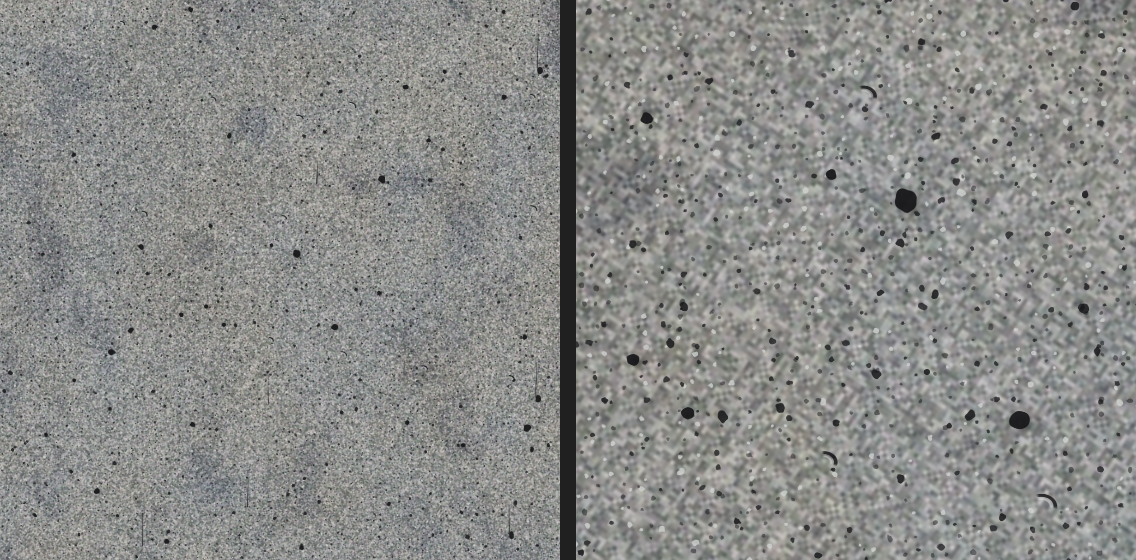
Left: the whole. Right: its middle third, enlarged.
Reproduce this texture procedurally as a Shadertoy shader.

```glsl
const vec3 CONCRETE = vec3(0.566, 0.569, 0.560);
const vec3 PIT_COLOR = vec3(0.09, 0.09, 0.10);
const vec3 FLECK_COLOR = vec3(0.82, 0.83, 0.82);
const vec3 STAIN_LOSS = vec3(0.075, 0.070, 0.050);
const mat2 GRAIN_TURN = mat2(0.83, 0.56, -0.56, 0.83);
const float FINE_CELLS = 390.0;
const float COARSE_CELLS = 210.0;
const float FINE_CONTRAST = 0.29;
const float COARSE_CONTRAST = 0.12;
const float MOTTLE_CONTRAST = 0.06;
const float TINT_CONTRAST = 0.035;
const float SCRATCH_CELLS = 5.0;
const float SCRATCH_SHARE = 0.36;
const float SCRATCH_WIDTH = 0.0008;
const float HOOK_CELLS = 7.0;
const float HOOK_SHARE = 0.20;
const float HOOK_RADIUS = 0.009;
const float HOOK_WIDTH = 0.0011;
const float PIT_CELLS = 14.0;
const float PIT_SHARE = 0.19;
const vec2 PIT_RADII = vec2(0.0034, 0.0064);

// Integer hash: three random values per cell and seed
vec3 hash3(vec2 cell, float seed) {
    uvec3 v = uvec3(ivec3(vec3(cell, seed))) * 1664525u + 1013904223u;
    v.x += v.y * v.z; v.y += v.z * v.x; v.z += v.x * v.y;
    v ^= v >> 16u;
    v.x += v.y * v.z; v.y += v.z * v.x; v.z += v.x * v.y;
    return vec3(v >> 8u) / 16777216.0;
}

vec3 noise3(vec2 p, float seed) {
    vec2 cell = floor(p), f = fract(p);
    f = f * f * (3.0 - 2.0 * f);
    vec3 low = mix(hash3(cell, seed), hash3(cell + vec2(1, 0), seed), f.x);
    vec3 high = mix(hash3(cell + vec2(0, 1), seed), hash3(cell + vec2(1, 1), seed), f.x);
    return mix(low, high, f.y);
}

vec3 fbm3(vec2 p, float seed) {
    vec3 sum = vec3(0.0);
    float weight = 0.5;
    for (int i = 0; i < 4; i++) {
        sum += weight * noise3(p, seed + float(i));
        p = p * 2.03 + 3.7;
        weight *= 0.5;
    }
    return sum / 0.9375;
}

float cover(float dist, float blur) {
    return 1.0 - smoothstep(-blur, blur, dist);
}

// Scattered irregular blobs, at most one per cell
float spots(vec2 p, float cells, float share, vec2 radii, float seed, float blur) {
    vec2 cell = floor(p * cells);
    vec3 place = hash3(cell, seed), shape = hash3(cell, seed + 50.0);
    float radius = mix(radii.x, radii.y, place.z * place.z);
    float margin = min(0.5, (radius * 1.7 + blur) * cells);
    vec2 d = p - (cell + mix(vec2(margin), vec2(1.0 - margin), place.xy)) / cells;
    float angle = shape.y * 6.2832, c = cos(angle), s = sin(angle);
    d = mat2(c, s, -s, c) * d;
    d.x *= mix(0.7, 1.2, shape.z);
    float wobble = noise3(p * 1.1 / radius, seed).x - 0.5;
    return step(shape.x, share) * cover(length(d) - radius * (1.0 + 0.6 * wobble), blur);
}

// Thin upright scratches, most ending in a pit
float scratches(vec2 p, float blur) {
    vec2 cell = floor(p * SCRATCH_CELLS);
    vec3 place = hash3(cell, 200.0), shape = hash3(cell, 201.0);
    vec2 d = p - (cell + mix(vec2(0.1), vec2(0.9, 0.55), place.xy)) / SCRATCH_CELLS;
    float reach = mix(0.035, 0.07, place.z);
    float bend = 0.003 * (noise3(vec2(p.y * 30.0, cell.x), 202.0).x - 0.5);
    float line = length(vec2(d.x + bend + 0.003, d.y - clamp(d.y, 0.0, reach)));
    float fade = mix(0.85, 0.35, clamp(d.y / reach, 0.0, 1.0));
    float wobble = 0.002 * (noise3(p * 180.0, 203.0).x - 0.5);
    float pit = cover(length(d * vec2(1.2, 0.85)) - 0.0055 - wobble, blur) * step(shape.y, 0.6);
    return step(shape.x, SCRATCH_SHARE) * max(pit, fade * cover(line - SCRATCH_WIDTH, blur));
}

// Small curved hooks: x is the dark arc, y its bright inner edge
vec2 hooks(vec2 p, float blur) {
    vec2 cell = floor(p * HOOK_CELLS);
    vec3 place = hash3(cell, 300.0), shape = hash3(cell, 301.0);
    vec2 d = p - (cell + mix(vec2(0.2), vec2(0.8), place.xy)) / HOOK_CELLS;
    d.y *= 1.25;
    float radius = HOOK_RADIUS * mix(0.7, 1.1, place.z);
    float turn = abs(atan(d.y, d.x) - mix(0.6, 1.1, shape.y));
    float span = step(shape.x, HOOK_SHARE) * (1.0 - smoothstep(0.8, 1.15, turn));
    float ring = length(d) - radius;
    return span * vec2(cover(abs(ring) - HOOK_WIDTH, blur),
                       cover(abs(ring + 2.5 * HOOK_WIDTH) - 0.6 * HOOK_WIDTH, blur));
}

void mainImage(out vec4 fragColor, in vec2 fragCoord) {
    vec2 p = fragCoord / iResolution.y;
    float blur = 0.7 / iResolution.y;

    // Cloudy base with upright streaks and small bluish stains
    vec3 cloud = fbm3(p * vec2(11.0, 9.0), 10.0);
    vec3 streak = noise3(p * vec2(22.0, 3.0), 20.0);
    vec3 color = CONCRETE + MOTTLE_CONTRAST * (cloud.x - 0.5) + 0.02 * (streak.x - 0.5);
    color -= STAIN_LOSS * smoothstep(0.60, 0.82, cloud.y);
    color += TINT_CONTRAST * (cloud.z - 0.5) * vec3(1.0, 0.2, -1.0);

    // Sandy grain
    vec2 sand = GRAIN_TURN * p;
    vec3 fine = noise3(sand * FINE_CELLS, 30.0);
    vec3 coarse = noise3(sand.yx * COARSE_CELLS, 31.0);
    color += FINE_CONTRAST * (fine.x - 0.5) + COARSE_CONTRAST * (coarse.x - 0.5);
    color += TINT_CONTRAST * (coarse - 0.5);

    // Bright flecks, dark specks and pits
    color = mix(color, FLECK_COLOR, 0.80 * spots(p, 95.0, 0.26, vec2(0.0009, 0.0019), 40.0, blur));
    color = mix(color, PIT_COLOR, 0.50 * spots(p, 120.0, 0.30, vec2(0.0008, 0.0016), 44.0, blur));
    color = mix(color, PIT_COLOR, 0.75 * spots(p, 92.0, 0.24, vec2(0.0009, 0.0020), 41.0, blur));
    color = mix(color, PIT_COLOR, 0.85 * spots(p, 32.0, 0.24, vec2(0.0017, 0.0034), 42.0, blur));
    color *= 1.0 - 0.2 * spots(p, PIT_CELLS, PIT_SHARE, PIT_RADII, 43.0, 0.004);
    color = mix(color, PIT_COLOR, 0.93 * spots(p, PIT_CELLS, PIT_SHARE, PIT_RADII, 43.0, blur));

    // Scratches and hooks
    vec2 hook = hooks(p, blur);
    color = mix(color, FLECK_COLOR, 0.5 * hook.y);
    color = mix(color, PIT_COLOR, max(0.85 * hook.x, 0.93 * scratches(p, blur)));
    fragColor = vec4(clamp(color, 0.0, 1.0), 1.0);
}
```
